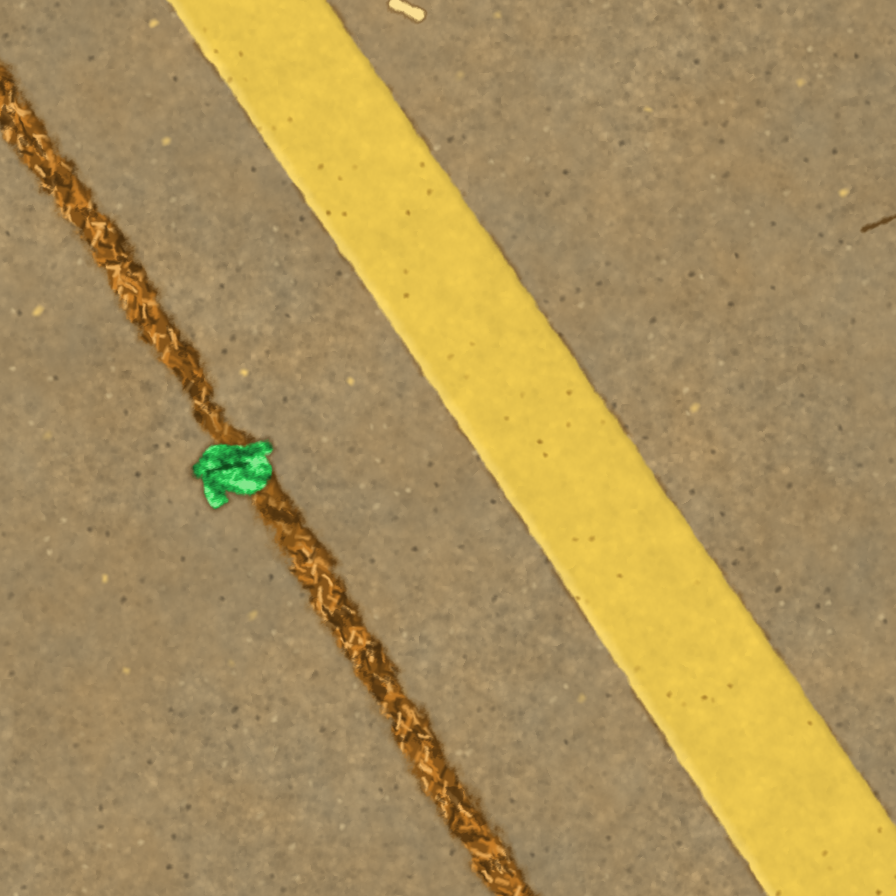
Reproduce this texture procedurally as a three.js fragment shader.

```glsl
varying vec2 vUv;

#define GROUND vec3(0.62, 0.53, 0.38)
#define PAINT vec3(0.905, 0.765, 0.305)
#define RUST vec3(0.68, 0.43, 0.14)
#define SOIL vec3(0.42, 0.27, 0.08)
#define STRAW vec3(0.95, 0.72, 0.40)
#define LEAF vec3(0.16, 0.66, 0.28)
#define LEAF_CENTER vec2(0.260, 0.476)
#define SOFT 0.0024
#define GRAIN 0.17

vec2 hash2(vec2 p) {
  return fract(sin(vec2(dot(p, vec2(127.1, 311.7)), dot(p, vec2(269.5, 183.3)))) * 4375.85);
}

// Distance to the nearest cell point, and that cell's two random values
vec3 cells(vec2 p) {
  vec2 base = floor(p);
  vec3 best = vec3(9.0, 0.0, 0.0);
  for (int j = -1; j <= 1; j++) {
    for (int i = -1; i <= 1; i++) {
      vec2 id = base + vec2(float(i), float(j));
      float d = length(id + 0.15 + 0.7 * hash2(id) - p);
      if (d < best.x) best = vec3(d, hash2(id + 41.3));
    }
  }
  return best;
}

// Layered, turning sines in about -1..1
float waves(vec2 p) {
  float sum = 0.0, amp = 0.5;
  for (int i = 0; i < 5; i++) {
    sum += amp * sin(p.x + 1.7 * sin(p.y)) * cos(p.y * 0.9 + sin(p.x * 0.7));
    p = mat2(1.36, 1.25, -1.25, 1.36) * p + 2.3;
    amp *= 0.62;
  }
  return sum;
}

float inside(float d) { return 1.0 - smoothstep(-SOFT, SOFT, d); }

float segment(vec2 p, vec2 a, vec2 b) {
  vec2 ab = b - a;
  return length(p - a - ab * clamp(dot(p - a, ab) / dot(ab, ab), 0.0, 1.0));
}

// Soft light and dark bumps, one per cell, about -0.5..0.5
float bumps(vec2 p) {
  vec3 c = cells(p + 0.3 * vec2(waves(p), waves(p + 5.0)));
  return (c.y - 0.5) * (1.0 - smoothstep(0.05, 0.65, c.x));
}

// Soft, uneven specks; density is the share of cells that hold one
float specks(vec2 p, float scale, float density, float size) {
  vec3 c = cells(p * scale + 0.2 * waves(p * scale));
  return step(1.0 - density, c.y) * (0.2 + 0.8 * c.z) * (1.0 - smoothstep(0.0, size, c.x));
}

vec3 pavement(vec2 p) {
  float grain = bumps(p * 75.0) + 0.8 * bumps(p * 130.0 + 9.0) + 0.35 * waves(p * 110.0);
  float rough = 0.75 + 0.5 * smoothstep(-0.3, 0.6, waves(p * 7.0 + 1.0));
  vec3 col = GROUND * (1.0 + 0.045 * waves(p * 9.0) + 0.03 * waves(p * 27.0));
  col *= 1.0 + GRAIN * rough * grain;
  col += vec3(0.018, 0.0, -0.018) * waves(p * 19.0 + 4.0);
  col *= 1.0 - 0.35 * specks(p, 55.0, 0.10, 0.30);
  col = mix(col, vec3(0.84, 0.75, 0.56), 0.7 * specks(p + 3.1, 55.0, 0.09, 0.30));
  return mix(col, vec3(0.95, 0.80, 0.45), specks(p + 7.7, 30.0, 0.03, 0.22));
}

vec3 paintCoat(vec2 p, float leftGap, float rightGap) {
  vec3 col = PAINT * (1.0 + 0.03 * waves(p * 38.0) + 0.06 * bumps(p * 90.0) + 0.025 * waves(p * 120.0));
  col += vec3(0.05, 0.06, 0.10) * (1.0 - smoothstep(0.002, 0.014, leftGap));
  col *= 1.0 - 0.10 * (1.0 - smoothstep(0.0, 0.010, rightGap));
  return mix(col, vec3(0.55, 0.38, 0.10), 0.7 * specks(p + 1.9, 55.0, 0.10, 0.28));
}

// One layer of short fibres, each with its own angle and tone
vec3 fibres(vec3 col, vec2 p, float scale) {
  vec2 q = p * scale + 0.25 * waves(p * 60.0), base = floor(q);
  for (int j = -1; j <= 1; j++) {
    for (int i = -1; i <= 1; i++) {
      vec2 id = base + vec2(float(i), float(j));
      vec2 tone = hash2(id + 17.0);
      float angle = 2.1 + 2.2 * (tone.y - 0.5);
      vec2 reach = 0.5 * vec2(cos(angle), sin(angle));
      vec2 mid = id + hash2(id);
      float d = segment(q, mid - reach, mid + reach);
      vec3 hue = mix(SOIL * 0.75, RUST * 1.15, smoothstep(0.15, 0.5, tone.x));
      hue = mix(hue, STRAW, smoothstep(0.6, 0.9, tone.x));
      col = mix(col, hue, 0.9 * (1.0 - smoothstep(0.0, 0.32, d)));
    }
  }
  return col;
}

void main() {
  vec2 p = vUv;
  float t = 1.0 - p.y;
  vec3 col = pavement(p);

  // Painted stripe with worn edges and a thin broken shadow
  float wear = 0.0028 * waves(p * 85.0);
  float leftGap = (p.x - (0.187 + 0.70 * t - 0.03 * t * t) + wear) * 0.82;
  float rightGap = (0.364 + 0.69 * t - p.x + wear) * 0.82;
  float stripe = -min(leftGap, rightGap);
  float broken = smoothstep(-0.4, 0.4, waves(p * 60.0));
  col = mix(col, SOIL, 0.5 * broken * (1.0 - smoothstep(0.0, 0.008, abs(stripe))));
  col = mix(col, paintCoat(p, leftGap, rightGap), inside(stripe));

  // Debris-filled joint, narrowest beside the leaf
  float path = 0.64 * (t - 0.104) + 0.011 * sin(3.14 * clamp((t - 0.1) / 0.8, 0.0, 1.0));
  float halfWidth = 0.024 - 0.008 * exp(-pow((t - 0.47) / 0.07, 2.0));
  float offset = p.x - path + 0.008 * waves(p * 28.0);
  float joint = (abs(offset) - halfWidth) * 0.84 + 0.007 * waves(p * 85.0);
  col = mix(col, SOIL * 1.1, 0.35 * (1.0 - smoothstep(-0.002, 0.010, joint)));
  vec3 litter = fibres(mix(SOIL, RUST, 0.4), p, 60.0);
  litter = fibres(litter, p + 0.37, 78.0);
  float bare = smoothstep(0.0, 0.4, waves(p * 17.0 + 2.0)) * smoothstep(0.4, 0.5, t) * smoothstep(0.8, 0.7, t);
  litter = mix(litter, SOIL * 1.2, 0.55 * bare);
  float gaps = smoothstep(0.15, 0.55, waves(p * 75.0 + 6.0));
  litter = mix(litter, SOIL * 0.6, 0.6 * max(gaps, smoothstep(0.5, 1.0, offset / halfWidth)));
  col = mix(col, litter, 1.0 - smoothstep(-0.005, 0.003, joint));

  // Crumpled leaf: a pointed upper fold, a body and a hanging lobe
  vec2 l = p - LEAF_CENTER;
  float fold = segment(l, vec2(-0.038, -0.001), vec2(0.037, 0.024)) - 0.008;
  float body = segment(l, vec2(-0.012, 0.002), vec2(0.016, -0.002)) - 0.026;
  float lobe = segment(l, vec2(-0.020, -0.010), vec2(-0.018, -0.030)) - 0.012;
  float leaf = min(fold, min(body, lobe)) + 0.003 * waves(l * 110.0);
  col = mix(col, SOIL * 0.65, 0.6 * (1.0 - smoothstep(-0.002, 0.008, leaf)));
  float folds = waves(l * vec2(75.0, 110.0) + 1.2);
  vec3 green = mix(LEAF * (1.0 + 0.8 * folds), vec3(0.50, 0.90, 0.54), smoothstep(0.15, 0.6, folds));
  float crease = segment(l, vec2(-0.028, -0.002), vec2(0.016, 0.007)) + 0.004 * folds;
  green = mix(green, vec3(0.05, 0.24, 0.08), 0.85 * (1.0 - smoothstep(0.0, 0.006, crease)));
  col = mix(col, green, inside(leaf));

  // Dark twig at the right, pale chip at the top
  float twig = segment(p, vec2(0.965, 0.744), vec2(1.0, 0.758)) - 0.002;
  col = mix(col, SOIL * 0.8, 0.8 * inside(twig + 0.003 * waves(p * 80.0)));
  float chip = segment(p, vec2(0.440, 0.995), vec2(0.466, 0.984)) - 0.006 + 0.003 * waves(p * 120.0);
  col = mix(col, SOIL, 0.5 * inside(chip - 0.003));
  col = mix(col, vec3(0.98, 0.87, 0.57), inside(chip));

  gl_FragColor = vec4(clamp(col, 0.0, 1.0), 1.0);
}
```
